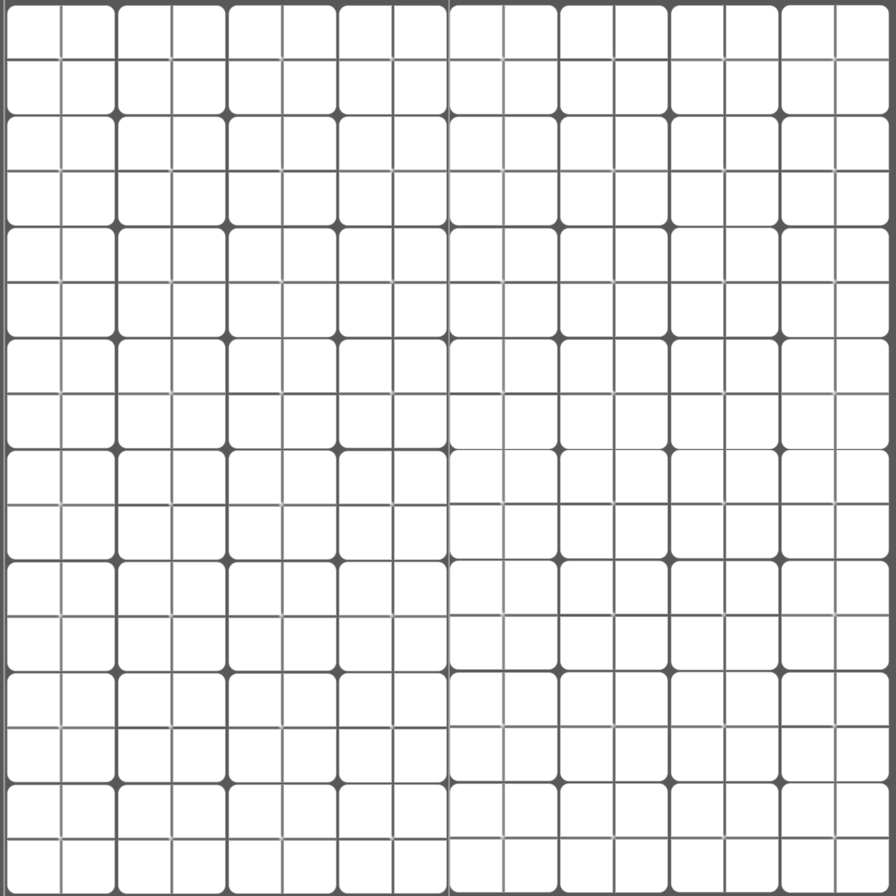
Reproduce this pattern procedurally as a three.js fragment shader.

```glsl
// Eight by eight white rounded tiles in grey grout, each quartered by thin lines.
varying vec2 vUv;

float hash(vec2 p) {
  return fract(sin(dot(p, vec2(127.1, 311.7))) * 43758.5453);
}

// Signed distance to a box whose corners are rounded
float roundedBox(vec2 p, vec2 halfSize, float radius) {
  vec2 q = abs(p) - halfSize + radius;
  return length(max(q, 0.0)) + min(max(q.x, q.y), 0.0) - radius;
}

// Soft thin stroke around a zero crossing
float stroke(float offset, float width) {
  return 1.0 - smoothstep(0.0003, width, abs(offset));
}

void main() {
  vec2 pitch = vec2(0.12342, 0.12426);
  vec2 p = vUv - vec2(0.0066, 0.0013);
  float rightHalf = step(0.5008, vUv.x);

  // The lower right quarter sits slightly higher
  p.y -= 0.0013 * rightHalf * (1.0 - step(0.47, vUv.y));

  vec2 u = p / pitch;
  vec2 cell = clamp(floor(u), 0.0, 7.0);
  vec2 q = (u - cell - 0.5) * pitch;
  vec2 line = floor(u + 0.5);

  // Grout between tiles, its width varying from segment to segment
  vec2 wear = vec2(hash(vec2(line.x, 3.0)), hash(vec2(cell.x, line.y + 17.0)));
  vec2 gap = vec2(0.0014, 0.0010) + 0.0006 * wear;
  float fadedRow = rightHalf * (1.0 - step(0.5, abs(line.y - 4.0)));
  gap.y = mix(gap.y, 0.0004, fadedRow);
  float d = roundedBox(q, 0.5 * pitch - gap, 0.0098);
  float grout = smoothstep(-0.0013, 0.0011, d);

  // Thin lines through the middle of each tile
  vec2 tone = vec2(hash(vec2(cell.x, 41.0)), hash(cell + 59.0));
  vec2 strength = vec2(0.74, 0.80) + 0.22 * tone;
  float thin = max(stroke(q.x, 0.0027) * strength.x,
                   stroke(q.y, 0.0027) * strength.y);

  // Pale nick where the thin lines cross
  float nick = 1.0 - smoothstep(0.0005, 0.0042, length(q - vec2(-0.0012, 0.0010)));
  thin *= 1.0 - 0.6 * nick;

  // Pale streaks along the central seam and the left border
  float seam = stroke(vUv.x - 0.5012, 0.0016);
  float edge = stroke(vUv.x - 0.0048, 0.0018);
  float ink = max(grout, thin) * (1.0 - 0.35 * seam) * (1.0 - 0.4 * edge);

  gl_FragColor = vec4(vec3(mix(1.0, 0.345, ink)), 1.0);
}
```
